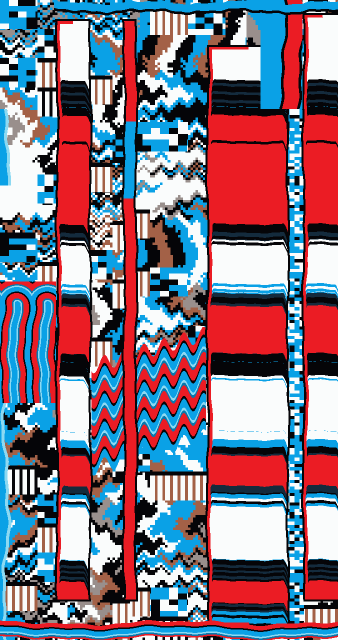
This pattern is drawn by a WebGL 2 fragment shader. Its source:

```glsl
#version 300 es
precision highp float;
// Glitch collage: tall columns of red, blue, white and black strata stand over
// a field of stepped chevrons, bars and blocks, with wavy ribbons between them.
// Hashed cells choose the inks, layered sines bend the edges.
uniform vec2 u_resolution;
out vec4 fragColor;

const vec3 BLUE = vec3(0.04, 0.63, 0.90);
const vec3 RED = vec3(0.92, 0.11, 0.14);
const vec3 WHITE = vec3(0.98, 0.99, 0.99);
const vec3 BLACK = vec3(0.02, 0.02, 0.03);
const vec3 NAVY = vec3(0.08, 0.17, 0.24);
const vec3 SKY = vec3(0.55, 0.85, 0.95);
const vec3 TAUPE = vec3(0.60, 0.56, 0.55);
const vec3 BROWN = vec3(0.64, 0.38, 0.28);

float hash(vec2 p) {
  p = fract(p * vec2(0.1031, 0.1137) + 0.17);
  p += dot(p, p.yx + 33.33);
  return fract((p.x + p.y) * p.x * 7.31);
}

float triangle(float t) { return abs(fract(t) - 0.5) * 4.0 - 1.0; }

float wobble(float t, float seed) {
  return 0.6 * sin(23.0 * t + seed) + 0.3 * sin(57.0 * t + 2.3 * seed) + 0.2 * sin(131.0 * t + 4.0 * seed);
}

bool inside(vec2 p, vec2 low, vec2 high) {
  return all(greaterThan(p, low)) && all(lessThan(p, high));
}

vec3 pickInk(float h) {
  if (h < 0.26) return BLACK;
  if (h < 0.55) return WHITE;
  if (h < 0.82) return BLUE;
  return h < 0.90 ? TAUPE : BROWN;
}

vec3 ribbon(float t) {
  t = fract(t);
  if (t < 0.38) return RED;
  if (t < 0.48) return BLACK;
  if (t < 0.80) return BLUE;
  return t < 0.90 ? SKY : BLUE * 0.75;
}

// Horizontal layers: shrinking red blocks, dark rims, then fine lines.
vec3 strata(float y) {
  float d = 1.0, side = 1.0;
  for (int i = 0; i < 4; i++) {
    float k = float(i);
    float offset = y - (0.265 + 0.265 * k - 0.015 * k * k);
    float gap = abs(offset) - 0.085 / (1.0 + 1.3 * k);
    if (gap < d) { d = gap; side = sign(offset); }
  }
  float line = hash(vec2(floor(y * 230.0), 3.0));
  float layer = hash(vec2(floor(y * 48.0), 8.0));
  if (d < 0.0) return side < 0.0 && abs(d + 0.042) < 0.002 ? BLACK : RED;
  if (d < 0.013) return line < 0.2 ? NAVY : BLACK;
  if (layer < 0.13) return line < 0.4 ? NAVY : BLACK;
  if (side > 0.0 && d < 0.035 && line > 0.72) return BLACK;
  if (line < 1.1 * smoothstep(0.012, 0.055, d)) return WHITE;
  return line > 0.9 ? SKY : mix(BLUE, TAUPE, step(0.92, layer));
}

// Stepped rows sheared back and forth, broken by bars and blocks.
vec3 weave(vec2 p, float id) {
  vec2 panel = floor(p * vec2(9.0, 22.0) + vec2(0.0, 0.4 * id));
  float kind = hash(panel + 5.0);
  if (kind < 0.14) {
    float bar = fract(p.x * 45.0);
    if (fract(p.y * 22.0 + 0.4 * id) < 0.14) return BLACK;
    return bar < 0.62 ? WHITE : (kind < 0.10 ? BROWN : BLACK);
  }
  if (kind < 0.25) {
    float block = hash(floor(p * vec2(38.0, 110.0)));
    return block > 0.8 ? BLUE : pickInk(block);
  }
  vec2 grid = floor(p * vec2(135.0, 256.0)) / vec2(135.0, 256.0);
  float y = floor((grid.y + 0.007 * triangle(grid.x * 19.0)) * 256.0) / 256.0;
  float swing = 0.10 + 0.07 * sin(y * 17.0 + 2.0 * id);
  float shift = swing * triangle(y * 14.0 + 0.5 * sin(y * 19.0 + id));
  shift += 0.02 * hash(vec2(y * 256.0, id));
  return pickInk(hash(vec2(floor((grid.x + shift) * 27.0) + 40.0, floor(y * 9.0) + 7.0 * id)));
}

vec3 arches(vec2 p) {
  float across = (fract(p.x / 0.09 + 0.12 * wobble(p.y, 1.0)) - 0.5) * 0.09;
  return ribbon(length(vec2(across, 1.9 * min(p.y - 0.475, 0.0))) / 0.042 + 0.6);
}

// x runs from left to right, y from top to bottom, both 0 to 1.
vec3 scene(vec2 p) {
  float id = step(0.2, p.x) + step(0.385, p.x) + step(0.73, p.x);
  vec3 color = weave(p, id);
  // Soft-edged strip, fringe and ribbon panels
  float strip = p.x - 0.022 - 0.012 * wobble(p.y, 2.0);
  if (strip < 0.0 && (p.y > 0.63 || abs(p.y - 0.23) < 0.06)) color = strip > -0.009 ? SKY : BLUE;
  if (p.x > 0.85 && p.x < 0.9 && p.y > 0.17) {
    float fringe = hash(vec2(floor(p.y * 200.0), floor(p.x * 70.0)));
    color = fringe < 0.5 ? BLUE : (fringe < 0.85 ? WHITE : BLACK);
  }
  if (inside(p, vec2(0.0, 0.44), vec2(0.165, 0.63))) color = arches(p);
  float crest = 0.012 * sin(p.x * 107.0);
  if (inside(p + vec2(0.0, crest + 0.15 * (p.x - 0.42)), vec2(0.27, 0.55), vec2(0.61, 0.71)))
    color = ribbon((p.y + crest + 0.15 * p.x) * 23.0);
  // Four columns
  const vec4 centers = vec4(0.218, 0.385, 0.733, 0.955);
  const vec4 halves = vec4(0.052, 0.021, 0.122, 0.060);
  const vec4 tops = vec4(0.03, 0.03, 0.07, 0.02);
  const vec4 bottoms = vec4(0.94, 0.94, 0.98, 0.94);
  for (int i = 0; i < 4; i++) {
    float x = p.x - centers[i] + 0.005 * wobble(p.y, float(i));
    float edge = max(abs(x) - halves[i], 1.9 * max(tops[i] - p.y, p.y - bottoms[i]));
    if (edge > 0.0) continue;
    float bend = 0.018 * smoothstep(-0.02, 0.0, edge) + 0.002 * wobble(p.x, 3.0);
    color = strata(p.y - bend);
    if (i == 1) color = abs(p.y - 0.25) < 0.06 ? BLUE : RED;
    else if (x < 0.0 && edge > -0.014) color = RED;
    if (edge > -0.006) color = BLACK;
  }
  // Upper right patch with its red vein
  if (inside(p, vec2(0.77, 0.0), vec2(0.895, 0.17))) {
    float vein = abs(p.x - 0.865 + 0.012 * wobble(p.y, 4.0));
    color = vein < 0.022 ? RED : (vein < 0.03 ? BLACK : BLUE);
  }
  // Wavy borders
  float upper = p.y - 0.012 - 0.004 * wobble(p.x, 1.0);
  float lower = p.y - 0.985 - 0.005 * wobble(p.x * 0.5, 5.0);
  if (abs(upper) < 0.008 && p.x > 0.16) color = upper > 0.004 ? BLACK : BLUE;
  if (abs(lower) < 0.012) color = ribbon(lower * 42.0 + 0.6);
  return color;
}

void main() {
  // Four samples per pixel smooth every edge
  vec3 sum = vec3(0.0);
  for (int i = 0; i < 4; i++) {
    vec2 offset = vec2(i % 2, i / 2) * 0.5 - 0.25;
    vec2 uv = (gl_FragCoord.xy + offset) / u_resolution;
    sum += scene(vec2(uv.x, 1.0 - uv.y));
  }
  fragColor = vec4(sum / 4.0, 1.0);
}
```
